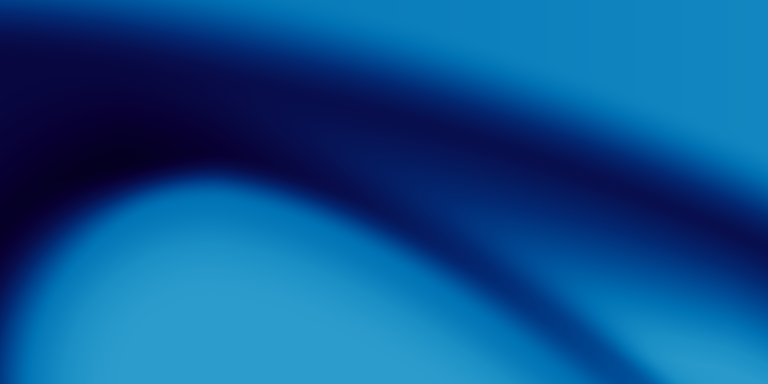
Give the GLSL for this background, as a Shadertoy shader.

```glsl
// Soft blue gradient waves: a dark arching band, a fading streak and a glowing dome.

// Maps a tone level from 0 (near black) to 7 (pale blue) onto the colour ramp.
vec3 blueRamp(float level) {
    vec3 tones[8] = vec3[8](
        vec3(0.01, 0.00, 0.09), vec3(0.03, 0.00, 0.20),
        vec3(0.03, 0.06, 0.31), vec3(0.01, 0.16, 0.45),
        vec3(0.00, 0.30, 0.59), vec3(0.00, 0.45, 0.71),
        vec3(0.10, 0.56, 0.77), vec3(0.17, 0.61, 0.80));
    vec3 color = tones[0];
    for (int i = 1; i < 8; i++) {
        color = mix(color, tones[i], clamp(level - float(i - 1), 0.0, 1.0));
    }
    return color;
}

// Signed distance to the dome: elliptic on the left, a long slope on the right.
float domeDistance(vec2 p) {
    float side = p.x - 0.55;
    if (side < 0.0) {
        return 0.526 * (length(vec2(side / 0.55, p.y / 0.526)) - 1.0);
    }
    return p.y - 0.526 * (1.0 - pow(side / 0.99, 1.55));
}

void mainImage(out vec4 fragColor, in vec2 fragCoord) {
    vec2 p = fragCoord / iResolution.y;

    // Dark band under a curved upper edge, with a light wedge opening to the right
    float above = p.y - (0.975 - 0.065 * p.x - 0.095 * p.x * p.x);
    float below = max(-above - 0.1, 0.0);
    float wedgeSlope = clamp(10.0 * (p.x - 0.4), 0.0, 15.0);
    float level = 1.5 + 0.4 * smoothstep(0.0, 0.8, p.x);
    level = min(level + wedgeSlope * below * below / (below + 0.05), 6.8);

    // Streak hugging the dome, black on the left and fading to the right
    float dome = domeDistance(p);
    float streakWidth = mix(0.20, 0.09, smoothstep(0.1, 0.9, p.x));
    float streakGap = max(dome - 0.04 - 0.04 * p.x, 0.0) / streakWidth;
    float streakLevel = max(2.9 * p.x - 0.7, 0.2);
    level = mix(level, streakLevel, exp(-streakGap * streakGap));

    // Sky above the band
    level = mix(level, 5.1 + 0.3 * p.x, smoothstep(-0.13, 0.15, above));

    // Dome edge and its inner glow
    float softness = mix(2.0, 1.0, smoothstep(0.0, 0.45, p.x));
    level = mix(level, 5.0, smoothstep(-0.08, 0.05, -dome / softness));
    level += 2.0 * smoothstep(0.02, 0.30, -dome);

    fragColor = vec4(blueRamp(level), 1.0);
}
```
